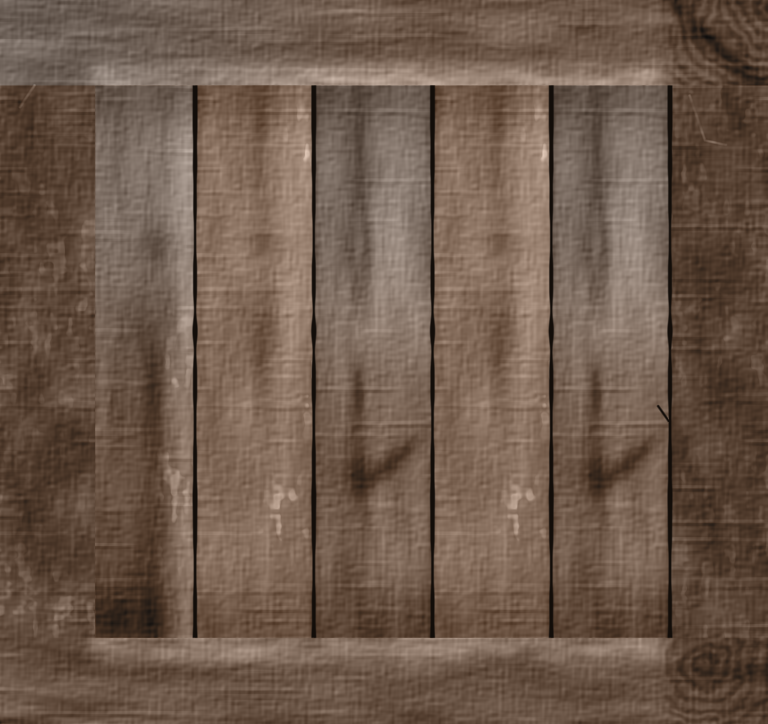
This texture is drawn by a Shadertoy shader. Its source:

```glsl
// A weathered timber panel: five upright planks inside a frame of rails and stiles.
// Each board gets a tone from soft blobs, layered with stretched value noise for
// stain, embossed fibres and saw marks, then mapped onto a brown ramp.

const vec2 FRAME_X = vec2(0.124, 0.873);
const vec2 FRAME_Y = vec2(0.119, 0.882);
const float FIRST_GAP = 0.254;
const float PITCH = 0.1546;

float hash(vec2 p) {
    vec3 q = fract(p.xyx * 0.1031);
    q += dot(q, q.yzx + 33.33);
    return fract((q.x + q.y) * q.z);
}

float noise(vec2 p) {
    vec2 i = floor(p), f = fract(p);
    f = f * f * (3.0 - 2.0 * f);
    return mix(mix(hash(i), hash(i + vec2(1, 0)), f.x),
               mix(hash(i + vec2(0, 1)), hash(i + vec2(1, 1)), f.x), f.y);
}

// Fractal noise centred on zero
float stain(vec2 p) {
    float sum = -0.47, amp = 0.5;
    for (int i = 0; i < 4; i++) {
        sum += amp * noise(p);
        p = p * 2.03 + 17.1;
        amp *= 0.5;
    }
    return sum;
}

float blob(vec2 p, vec2 centre, vec2 radius) {
    vec2 d = (p - centre) / radius;
    return exp(-dot(d, d));
}

float band(float x, float centre, float width) {
    float d = (x - centre) / width;
    return exp(-d * d);
}

float above(float x, float edge, float px) {
    return smoothstep(edge - px, edge + px, x);
}

float stroke(vec2 p, vec2 a, vec2 b, float px) {
    vec2 ab = b - a;
    float d = length(p - a - ab * clamp(dot(p - a, ab) / dot(ab, ab), 0.0, 1.0));
    return 1.0 - above(d, 0.0015, px);
}

// Height of upright threads crossed by saw marks
float fibres(vec2 p) {
    return 0.45 * noise(p * vec2(230, 42)) + 0.5 * noise(p * vec2(75, 190))
         + 0.35 * noise(p * vec2(170, 150));
}

// Sparse pale ridges with a dark lower lip
float sawRidges(vec2 p) {
    vec2 r = p * vec2(9, 125);
    return smoothstep(0.72, 0.95, noise(r)) - 0.8 * smoothstep(0.72, 0.95, noise(r + vec2(0, 0.6)));
}

float flecks(vec2 p) {
    return smoothstep(0.58, 0.8, noise(p * vec2(110, 38)) * 0.7 + noise(p * 150.0) * 0.3);
}

// In the planks q.x runs 0..1 across the board, q.y is canvas height
float warmPlank(vec2 q, vec2 grain) {
    float t = 0.505 + 0.13 * smoothstep(0.55, 0.95, q.x) * smoothstep(0.3, 0.75, q.y);
    t -= 0.13 * band(q.x, 0.55, 0.12) * smoothstep(0.62, 0.8, q.y) * noise(grain * vec2(60, 24));
    t -= 0.13 * blob(q, vec2(0.55, 0.665), vec2(0.16, 0.022));
    t -= 0.10 * blob(q, vec2(0.55, 0.51), vec2(0.1, 0.08));
    float worn = blob(q, vec2(0.92, 0.47), vec2(0.1, 0.05)) + blob(q, vec2(0.78, 0.29), vec2(0.2, 0.05))
               + blob(q, vec2(0.9, 0.8), vec2(0.12, 0.05));
    return t + 0.24 * worn * flecks(grain);
}

float greyPlank(vec2 q, vec2 grain) {
    float t = 0.465 + 0.09 * blob(q, vec2(0.66, 0.65), vec2(0.25, 0.2));
    t -= 0.21 * band(q.x, 0.4, 0.1) * noise(grain * vec2(70, 15)) * smoothstep(0.05, 0.35, q.y);
    t -= 0.12 * blob(q, vec2(0.38, 0.345), vec2(0.2, 0.025));
    q.y -= 0.13 * (q.x - 0.66);
    return t - 0.2 * blob(q, vec2(0.66, 0.361), vec2(0.24, 0.017));
}

float endPlank(vec2 q, vec2 grain) {
    float t = 0.415 + 0.15 * smoothstep(0.7, 0.95, q.x) + 0.04 * smoothstep(0.5, 0.75, q.y);
    t -= 0.13 * band(q.x, 0.64, 0.1) * smoothstep(0.6, 0.45, q.y);
    t -= 0.12 * blob(q, vec2(0.68, 0.66), vec2(0.2, 0.025));
    t -= 0.14 * blob(q, vec2(0.3, 0.15), vec2(0.35, 0.035));
    return t + 0.2 * flecks(grain) * blob(q, vec2(0.85, 0.4), vec2(0.14, 0.18));
}

// Rail with a worn inner edge (s = 0) and a ringed knot in its right corner
float rail(vec2 p, float s, float base, vec2 knot) {
    float worn = smoothstep(0.1, 0.14, p.x) * smoothstep(0.89, 0.84, p.x) * smoothstep(0.42, 0.08, s);
    float t = base + 0.2 * worn * (0.55 + 0.75 * noise(p * vec2(32, 70)));
    float r = length(p - knot) + 0.04 * stain(p * 25.0);
    float rings = 0.05 * sin(r * 350.0) - 0.06 * exp(-r * 20.0) - 0.07;
    return t + 0.28 * stain(p * vec2(9, 42)) + smoothstep(0.85, 0.89, p.x) * rings;
}

void mainImage(out vec4 fragColor, in vec2 fragCoord) {
    vec2 p = fragCoord / iResolution.xy;
    float px = 1.0 / iResolution.y;

    // Planks: alternate boards share the same grain
    float slot = (p.x - FIRST_GAP) / PITCH, index = floor(slot);
    float kind = index < 0.0 ? 2.0 : mod(index, 2.0);
    vec2 q = vec2(fract(slot), p.y), grain = vec2(q.x * PITCH + kind * 3.7, p.y);
    float tone = kind > 1.5 ? endPlank(q, grain) : kind > 0.5 ? greyPlank(q, grain) : warmPlank(q, grain);
    tone += 0.23 * stain(grain * vec2(42, 9)) + 0.035 * band(p.y, 0.6, 0.2);
    tone -= 0.1 * smoothstep(0.79, 0.88, p.y) + 0.11 * smoothstep(0.25, 0.12, p.y);
    float warmth = kind > 0.5 ? mix(1.0, 0.65, smoothstep(0.35, 0.75, p.y)) : 1.08;

    // Dark gaps with a soft shadow, and a crack
    float gap = abs(slot - round(slot)) * PITCH + 0.002 * (noise(vec2(1, p.y * 35.0)) - 0.5);
    tone -= 0.08 * exp(-gap * 170.0);
    float dark = step(0.2, p.x) * step(p.x, 0.9) * (1.0 - above(gap, 0.0024, px));
    dark = max(dark, stroke(p, vec2(0.857, 0.439), vec2(0.871, 0.418), px));

    // Stiles and rails
    float side = max(1.0 - above(p.x, FRAME_X.x, px), above(p.x, FRAME_X.y, px));
    float upper = above(p.y, FRAME_Y.y, px), lower = 1.0 - above(p.y, FRAME_Y.x, px);
    float frame = max(side, max(upper, lower));
    float stile = 0.335 + 0.3 * stain(p * vec2(26, 13)) + 0.12 * flecks(p) * noise(p * 12.0);
    float top = rail(p, (p.y - FRAME_Y.y) / (1.0 - FRAME_Y.y), 0.425, vec2(1.0, 0.99));
    top -= 0.16 * smoothstep(0.85, 0.89, p.x) * band(p.y + p.x, 1.87, 0.022);
    float bottom = rail(p, 1.0 - p.y / FRAME_Y.x, 0.385, vec2(0.918, 0.085));
    tone = mix(mix(mix(tone, stile, side), top, upper), bottom, lower);
    warmth = mix(warmth, mix(0.95, 0.55, upper * smoothstep(0.6, 0.0, p.x)), frame);
    dark *= (1.0 - upper) * (1.0 - lower);

    // Relief and scratches
    vec2 s = mix(grain, p, step(0.5, frame));
    tone += 0.17 * (fibres(s) - fibres(s + vec2(-0.002, 0.0025))) + 0.055 * sawRidges(s);
    vec2 bend = vec2(0.918, 0.806);
    float scratch = max(stroke(p, vec2(0.898, 0.868), bend, px), stroke(p, bend, vec2(0.945, 0.8), px));
    scratch = max(scratch, stroke(p, vec2(0.026, 0.852), vec2(0.045, 0.882), px));
    tone += 0.2 * scratch * noise(p * 70.0);

    // Brown ramp
    vec3 tint = vec3(0, 0.088, 0.15) * warmth * smoothstep(0.0, 0.34, tone);
    fragColor = vec4(clamp(mix(tone - tint, vec3(0.07, 0.05, 0.035), dark), 0.0, 1.0), 1.0);
}
```
